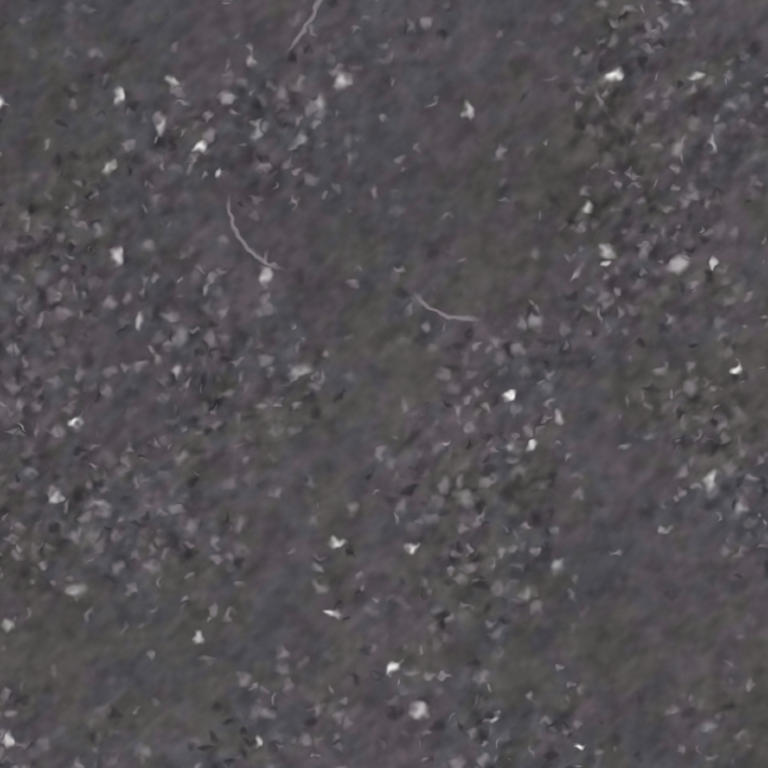
A three.js fragment shader for this texture:

```glsl
varying vec2 vUv;

const vec3 SLATE = vec3(0.302, 0.300, 0.326);
const vec3 PLUM = vec3(0.334, 0.302, 0.330);
const vec3 OLIVE = vec3(0.322, 0.314, 0.303);
const vec3 SOOT = vec3(0.160, 0.150, 0.170);
const vec3 ASH = vec3(0.570, 0.540, 0.565);
const vec3 CHALK = vec3(0.950, 0.940, 0.940);
const float SLANT = 0.75;

vec3 hash3(vec2 p) {
  vec3 q = fract(p.xyx * vec3(0.1031, 0.1030, 0.0973));
  q += dot(q, q.yxz + 33.33);
  return fract((q.xxy + q.yzz) * q.zyx);
}

vec2 rotate(vec2 p, float angle) {
  float c = cos(angle), s = sin(angle);
  return vec2(c * p.x + s * p.y, c * p.y - s * p.x);
}

float noise(vec2 p) {
  vec2 cell = floor(p), f = fract(p);
  f = f * f * (3.0 - 2.0 * f);
  float low = mix(hash3(cell).x, hash3(cell + vec2(1.0, 0.0)).x, f.x);
  float high = mix(hash3(cell + vec2(0.0, 1.0)).x, hash3(cell + 1.0).x, f.x);
  return mix(low, high, f.y);
}

float fbm(vec2 p) {
  float sum = 0.0, weight = 0.533;
  for (int i = 0; i < 4; i++) {
    sum += weight * noise(p);
    p = rotate(p, 0.6) * 2.03 + 17.0;
    weight *= 0.5;
  }
  return sum;
}

// Scattered soft chips; share is the chance that a cell holds one
float flecks(vec2 p, float cells, float radius, float share, float seed) {
  vec2 g = p * cells;
  float cover = 0.0;
  for (int y = -1; y <= 1; y++) {
    for (int x = -1; x <= 1; x++) {
      vec2 cell = floor(g) + vec2(float(x), float(y));
      vec3 place = hash3(cell + seed);
      vec3 form = hash3(cell + seed + 57.0);
      vec2 q = rotate(g - cell - place.xy, SLANT + (form.x - 0.5) * 2.4);
      q *= vec2(1.0, 1.1 + 1.0 * form.y) / (radius * cells * mix(0.6, 1.3, form.z));
      float chip = 1.0 - smoothstep(0.1, 1.3, length(q));
      float present = smoothstep(0.0, 0.06, share - place.z);
      float strength = hash3(cell + seed + 91.0).x;
      cover = max(cover, chip * present * mix(0.3, 1.0, strength));
    }
  }
  return cover;
}

// Sparse thin bent threads
float fibres(vec2 p, float cells, float halfLength, float width, float share, float seed) {
  vec2 g = p * cells;
  float cover = 0.0;
  for (int y = -1; y <= 1; y++) {
    for (int x = -1; x <= 1; x++) {
      vec2 cell = floor(g) + vec2(float(x), float(y));
      vec3 place = hash3(cell + seed);
      vec3 form = hash3(cell + seed + 31.0);
      vec2 q = rotate(g - cell - place.xy, form.x * 3.14159) / cells;
      float along = q.x / (halfLength * mix(0.5, 1.0, form.z));
      float bend = (form.y - 0.5) * halfLength * 0.8;
      float thread = 1.0 - smoothstep(0.1, 1.0, abs(q.y - bend * along * along) / width);
      float ends = 1.0 - smoothstep(0.6, 1.0, abs(along));
      cover = max(cover, thread * ends * step(place.z, share));
    }
  }
  return cover;
}

void main() {
  vec2 p = vUv;
  vec2 grain = rotate(p, SLANT) * vec2(0.75, 1.0);

  // Faint tints broken up by finer colour mottling
  float warmth = 0.4 * fbm(p * 6.0 + 3.0) + 0.6 * fbm(grain * 42.0 + 40.0);
  float moss = 0.5 * fbm(p * 6.0 + 71.0) + 0.5 * fbm(grain * 36.0 + 9.0);
  vec3 color = mix(SLATE, PLUM, smoothstep(0.38, 0.58, warmth));
  color = mix(color, OLIVE, 0.85 * smoothstep(0.48, 0.64, moss));

  // Chips and rough grain gather in patches
  float patches = smoothstep(0.36, 0.68, fbm(p * 6.0 + 33.0));
  float coarse = fbm(grain * 58.0 + 120.0) - 0.5;
  float fine = noise(grain * 115.0 + 210.0) - 0.5;
  float shade = fbm(p * 4.0 + 150.0) - 0.5;
  float rough = mix(0.75, 1.25, patches);
  color *= 1.0 + rough * (0.42 * coarse + 0.19 * fine) + 0.13 * shade;

  // Ragged outlines
  vec2 ragged = vec2(noise(p * 120.0), noise(p * 120.0 + 60.0)) - 0.5;
  vec2 q = p + 0.009 * ragged;

  float pits = flecks(q, 46.0, 0.0115, 0.05 + 0.35 * patches, 11.0);
  float pale = flecks(q, 56.0, 0.0095, 0.10 + 0.45 * patches, 203.0);
  float bright = flecks(q, 18.0, 0.0125, 0.12 + 0.20 * patches, 407.0);
  float threads = fibres(p + 0.005 * ragged, 5.0, 0.075, 0.0050, 0.16, 611.0);

  color = mix(color, SOOT, 0.70 * pits);
  color = mix(color, ASH, 0.80 * pale);
  color = mix(color, ASH, 0.75 * threads);
  color = mix(color, CHALK, bright);
  gl_FragColor = vec4(color, 1.0);
}
```
